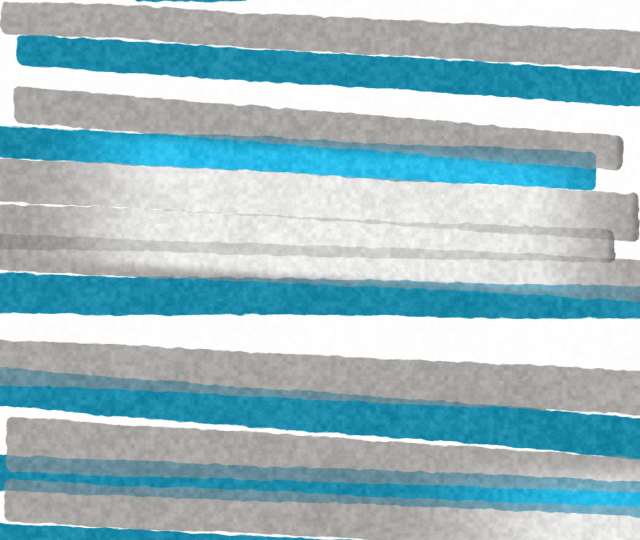
Give the GLSL for this pattern, as a Shadertoy shader.

```glsl
// Overlapping grey and teal marker strokes, slanting across grainy white paper.

const vec3 PAPER = vec3(0.995);
const vec3 GREY = vec3(0.665, 0.655, 0.645);
const vec3 PALE_GREY = vec3(0.925, 0.925, 0.92);
const vec3 TEAL = vec3(0.11, 0.54, 0.66);
const vec3 CYAN = vec3(0.17, 0.75, 0.93);
const vec3 SLATE = vec3(0.41, 0.55, 0.605);
const vec3 PALE_SLATE = vec3(0.48, 0.73, 0.82);

// Edges of each stroke, from the top: left top, right top, left bottom, right bottom.
const vec4 GREY_EDGES[8] = vec4[8](
    vec4(0.000, 0.058, 0.060, 0.128), vec4(0.155, 0.253, 0.222, 0.318),
    vec4(0.292, 0.357, 0.372, 0.446), vec4(0.378, 0.426, 0.462, 0.486),
    vec4(0.434, 0.480, 0.502, 0.557), vec4(0.628, 0.685, 0.711, 0.766),
    vec4(0.769, 0.848, 0.872, 0.912), vec4(0.888, 0.938, 0.966, 1.020));
const vec4 TEAL_EDGES[7] = vec4[7](
    vec4(-0.06, -0.06, 0.003, 0.003), vec4(0.063, 0.134, 0.120, 0.197),
    vec4(0.231, 0.287, 0.289, 0.360), vec4(0.505, 0.532, 0.579, 0.592),
    vec4(0.682, 0.774, 0.754, 0.849), vec4(0.842, 0.894, 0.908, 0.958),
    vec4(0.972, 1.020, 1.050, 1.080));

// Where each stroke starts and stops across the sheet.
const vec2 GREY_ENDS[8] = vec2[8](
    vec2(0.002, 1.1), vec2(0.022, 0.973), vec2(-0.1, 0.998), vec2(-0.1, 0.96),
    vec2(-0.1, 1.1), vec2(-0.1, 1.1), vec2(0.010, 1.1), vec2(0.006, 1.1));
const vec2 TEAL_ENDS[7] = vec2[7](
    vec2(0.21, 0.39), vec2(0.026, 1.1), vec2(-0.1, 0.931), vec2(-0.1, 1.1),
    vec2(-0.1, 1.1), vec2(-0.1, 1.1), vec2(-0.1, 1.1));

float hash(vec2 p) {
    vec3 q = fract(vec3(p.xyx) * 0.1031);
    q += dot(q, q.yzx + 33.33);
    return fract((q.x + q.y) * q.z);
}

float noise(vec2 p) {
    vec2 i = floor(p), f = fract(p);
    f = f * f * (3.0 - 2.0 * f);
    return mix(mix(hash(i), hash(i + vec2(1, 0)), f.x),
               mix(hash(i + vec2(0, 1)), hash(i + vec2(1, 1)), f.x), f.y);
}

float fbm(vec2 p) {
    float sum = 0.0, amp = 0.5;
    for (int i = 0; i < 4; i++) {
        sum += amp * noise(p);
        p = p * 2.03 + 17.0;
        amp *= 0.5;
    }
    return sum;
}

// Signed distance to a slanted bar with rounded corners and ragged edges.
float strokeDistance(vec2 uv, float aspect, vec4 edges, vec2 ends, float seed) {
    vec2 p = uv * vec2(aspect, 1.0);
    float sway = 0.006 * (noise(vec2(uv.x * 5.0, seed)) - 0.5);
    float top = mix(edges.x, edges.y, uv.x) + sway;
    float bottom = mix(edges.z, edges.w, uv.x) + sway;
    float radius = 0.012;
    vec2 d = vec2(max(ends.x - uv.x, uv.x - ends.y) * aspect,
                  max(top - uv.y, uv.y - bottom)) + radius;
    float ragged = 0.008 * (fbm(p * vec2(45.0, 70.0) + seed * 9.0) - 0.47);
    return length(max(d, 0.0)) + min(max(d.x, d.y), 0.0) - radius + ragged;
}

float coverage(float d, float softness) {
    return 1.0 - smoothstep(-softness, softness, d);
}

// Washed-out zones: a wide one in the middle and one at the lower right.
float washOut(vec2 uv) {
    float across = uv.y - 0.08 * uv.x;
    float middle = smoothstep(0.215, 0.255, across) * (1.0 - smoothstep(0.46, 0.49, across))
                 * smoothstep(0.02, 0.28, uv.x) * (1.0 - smoothstep(0.80, 1.0, uv.x));
    float corner = smoothstep(0.60, 0.92, uv.x) * smoothstep(0.84, 0.92, uv.y);
    return max(middle, corner);
}

void mainImage(out vec4 fragColor, in vec2 fragCoord) {
    float aspect = iResolution.x / iResolution.y;
    vec2 uv = fragCoord / iResolution.xy;
    uv.y = 1.0 - uv.y;
    vec2 p = uv * vec2(aspect, 1.0);
    float softness = max(0.0018, 0.8 / iResolution.y);

    // Lay down the ink
    float greyLayers = 0.0, greyInk = 0.0, tealInk = 0.0, pooled = 0.0;
    for (int i = 0; i < 8; i++) {
        float c = coverage(strokeDistance(uv, aspect, GREY_EDGES[i], GREY_ENDS[i], float(i) + 1.0), softness);
        greyLayers += c;
        greyInk = max(greyInk, c);
        pooled = max(pooled, c * smoothstep(-0.014, -0.002, uv.x - GREY_ENDS[i].y));
    }
    for (int i = 0; i < 7; i++) {
        float d = strokeDistance(uv, aspect, TEAL_EDGES[i], TEAL_ENDS[i], float(i) + 21.0);
        tealInk = max(tealInk, coverage(d, softness));
    }

    // Mix the inks where they cross
    float wash = clamp(washOut(uv) * (0.85 + 0.3 * fbm(p * 14.0)), 0.0, 1.0);
    vec3 grey = mix(GREY, PALE_GREY, wash);
    grey *= 1.0 - 0.13 * clamp(greyLayers - 1.0, 0.0, 1.0);
    grey *= 1.0 - 0.22 * pooled;
    vec3 teal = mix(TEAL, CYAN, wash);
    vec3 slate = mix(SLATE, PALE_SLATE, wash * 0.8);
    vec3 color = mix(mix(PAPER, grey, greyInk), mix(teal, slate, greyInk), tealInk);

    // Paper grain and blotchy pigment
    float inked = max(greyInk, tealInk);
    float grain = fbm(p * 110.0) - 0.47;
    float blotch = fbm(p * 22.0 + 5.0) - 0.47;
    color += (0.17 * grain + 0.05 * blotch) * mix(0.15, 1.0, inked);
    fragColor = vec4(clamp(color, 0.0, 1.0), 1.0);
}
```
